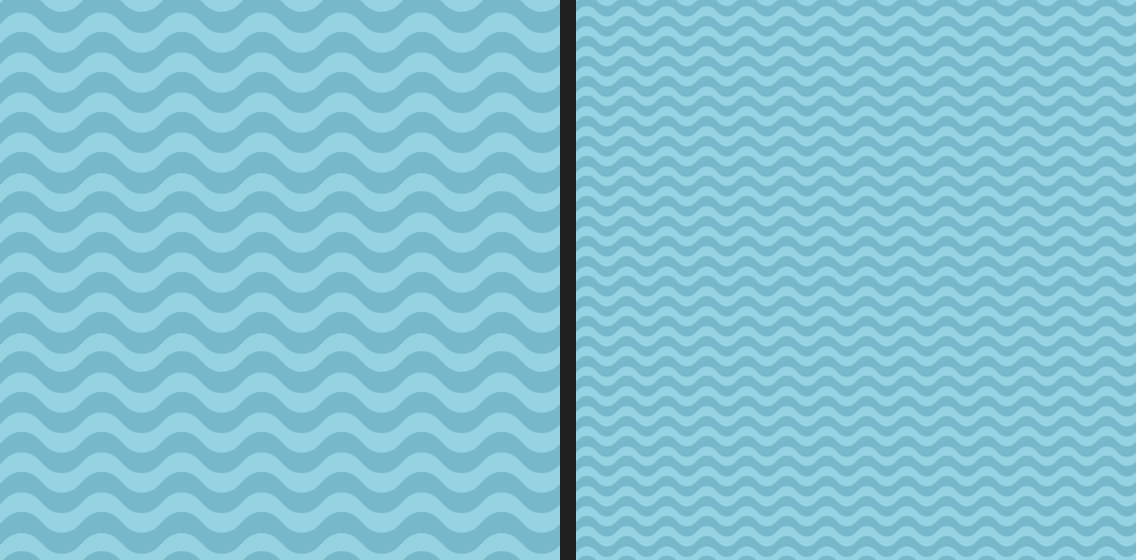
Left: one tile. Right: repeated 2 by 2.
This pattern is drawn by a WebGL 2 fragment shader. Its source:

```glsl
#version 300 es
precision highp float;
// Pale wavy bands on a deeper blue: 7 waves across, 14 bands down.
// Each wave joins circular arcs with 45 degree straights; the bands are
// vertical offsets of that one curve, and a few of them are slightly thinner.

uniform vec2 u_resolution;
out vec4 fragColor;

// Height of the wave about its middle line, with a crest at whole x (x in waves).
float waveHeight(float x) {
    float toCrest = abs(fract(x + 0.5) - 0.5);
    float side = toCrest < 0.25 ? 1.0 : -1.0;
    float d = min(toCrest, 0.5 - toCrest) / 7.0;   // to nearest crest or trough
    float radius = 0.0415;
    float arc = sqrt(max(radius * radius - d * d, 0.0)) - radius + 0.0185;
    float straight = 1.0 / 28.0 - d;
    return side * (d < radius * 0.7071 ? arc : straight);
}

void main() {
    vec2 uv = gl_FragCoord.xy / u_resolution;

    // Band coordinate, counted downwards from the top
    float v = (1.0 - uv.y + waveHeight(uv.x * 7.0 - 3.272)) * 14.0 - 0.812;
    float row = floor(v + 0.5);

    // Three of the fourteen bands are thinner
    float thin = step(mod(3.0 * row + 4.0, 14.0), 2.5);
    float halfWidth = mix(0.2433, 0.2243, thin);

    // Smooth edge about one pixel wide
    float pixel = 14.0 / u_resolution.y;
    float band = clamp(0.5 + (halfWidth - abs(v - row)) / (1.2 * pixel), 0.0, 1.0);

    vec3 deepBlue = vec3(0.466, 0.726, 0.798);
    vec3 paleBlue = vec3(0.585, 0.827, 0.890);
    fragColor = vec4(mix(deepBlue, paleBlue, band), 1.0);
}
```
